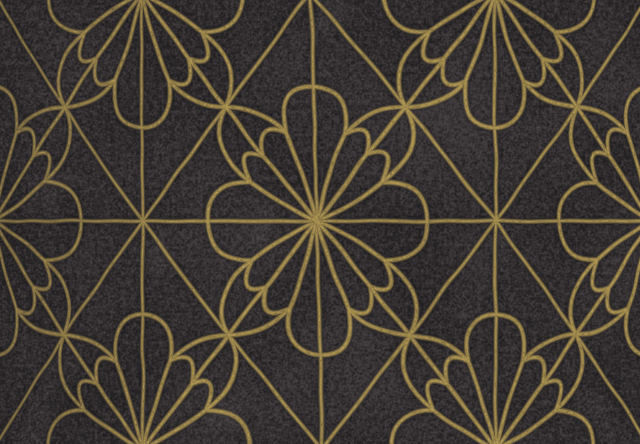
Write a WebGL 1 fragment shader that draws this pattern.

```glsl
precision highp float;
uniform vec2 u_resolution;

vec2 hashGradient(vec2 cell) {
  vec3 h = fract(vec3(cell.xyx) * vec3(0.1031, 0.1030, 0.0973));
  h += dot(h, h.yzx + 33.33);
  return fract((h.xx + h.yz) * h.zy) * 2.0 - 1.0;
}

float gradientNoise(vec2 p) {
  vec2 i = floor(p), f = fract(p);
  vec2 w = f * f * f * (f * (f * 6.0 - 15.0) + 10.0);
  float low = mix(dot(hashGradient(i), f),
                  dot(hashGradient(i + vec2(1, 0)), f - vec2(1, 0)), w.x);
  float high = mix(dot(hashGradient(i + vec2(0, 1)), f - vec2(0, 1)),
                   dot(hashGradient(i + vec2(1, 1)), f - vec2(1, 1)), w.x);
  return mix(low, high, w.y);
}

float cloudNoise(vec2 p) {
  float sum = 0.0, gain = 0.6;
  for (int i = 0; i < 4; i++) {
    sum += gain * gradientNoise(p);
    p = mat2(1.6, 1.2, -1.2, 1.6) * p + 7.3;
    gain *= 0.55;
  }
  return sum;
}

float segment(vec2 p, vec2 a, vec2 b) {
  vec2 ab = b - a;
  return length(p - a - ab * clamp(dot(p - a, ab) / dot(ab, ab), 0.0, 1.0));
}

// Distance to a quadratic curve, walked as short segments
float curve(vec2 p, vec2 a, vec2 control, vec2 b) {
  float d = 1.0;
  vec2 last = a;
  for (int i = 1; i <= 9; i++) {
    float t = float(i) / 9.0;
    vec2 next = mix(mix(a, control, t), mix(control, b, t), t);
    d = min(d, segment(p, last, next));
    last = next;
  }
  return d;
}

// Uneven hand-laid grid: wider in the middle, slightly leaning
vec2 handLaid(vec2 p) {
  float x = p.x;
  p.x = x * (1.0 - 0.03 * x + 0.2 * x * x) + 0.025 * p.y * exp(-12.0 * x * x);
  vec2 wobble = vec2(gradientNoise(p * 11.0), gradientNoise(p * 11.0 + 31.0));
  return p + 0.006 * wobble;
}

// Staggered flowers, folded to one quarter of a flower
float trellis(vec2 p) {
  vec2 cell = vec2(0.41, 0.514);
  vec2 q = abs(mod(p + cell, 2.0 * cell) - cell);
  if (q.x / cell.x + q.y / cell.y > 1.0) q = cell - q;
  vec2 center = vec2(0.0), node = 0.5 * cell;
  vec2 sideJoin = vec2(0.15, 0.088), topJoin = vec2(0.067, 0.198);
  vec2 cusp = node * 0.575;

  // Straight lattice, a little thinner, and the spoke through the petals
  float d = min(q.x, q.y);
  d = min(d, segment(q, vec2(cell.x, 0.0), vec2(0.0, cell.y))) + 0.0008;
  d = min(d, segment(q, center, node));
  // Long side and top petals
  d = min(d, curve(q, center, vec2(0.08, 0.036), sideJoin));
  d = min(d, curve(q, sideJoin, vec2(0.25, 0.09), vec2(0.25, 0.0)));
  d = min(d, curve(q, center, vec2(0.022, 0.09), topJoin));
  d = min(d, curve(q, topJoin, vec2(0.085, 0.3), vec2(0.0, 0.303)));
  // Two scalloped inner petals
  d = min(d, curve(q, sideJoin, vec2(0.19, 0.175), cusp));
  d = min(d, curve(q, cusp, vec2(0.135, 0.23), topJoin));
  // Leaf arcs meeting at the node
  d = min(d, curve(q, sideJoin, vec2(0.255, 0.165), node));
  return min(d, curve(q, topJoin, vec2(0.12, 0.255), node));
}

void main() {
  vec2 uv = gl_FragCoord.xy / u_resolution.y;
  float aspect = u_resolution.x / u_resolution.y;
  float pixel = 1.0 / u_resolution.y;
  vec2 p = uv - vec2(0.495 * aspect, 0.502);

  float pile = gradientNoise(uv * 173.0) + 0.7 * gradientNoise(uv * 81.0 + 9.0);
  float wear = cloudNoise(uv * 3.5 + 2.0);
  float leftFade = 1.0 - smoothstep(0.0, 0.5, uv.x);
  float d = trellis(handLaid(p)) + 0.0022 * pile + 0.0006 * leftFade;

  // Charcoal ground with pile, faded patches and dusty flecks
  float shade = clamp(0.5 + 0.7 * wear + 1.1 * pile - 0.15 * leftFade, 0.0, 1.0);
  vec3 color = mix(vec3(0.142, 0.132, 0.14), vec3(0.258, 0.238, 0.247), shade);
  float dust = smoothstep(0.1, 0.55, cloudNoise(uv * 6.0 + 40.0));
  float fleck = smoothstep(0.35, 0.65, gradientNoise(uv * 110.0 + 60.0));
  color += vec3(0.08, 0.075, 0.07) * (dust * 0.6 + fleck * 0.5);
  color *= 1.0 - 0.18 * exp(-max(d - 0.006, 0.0) * 160.0);

  // Raised yarn with soft flanks, duller toward the left edge
  float light = 0.86 + 0.55 * pile + 0.2 * wear - 0.28 * leftFade;
  vec3 yarn = mix(vec3(0.33, 0.28, 0.2), vec3(0.67, 0.575, 0.315), clamp(light, 0.0, 1.1));
  float cover = 1.0 - smoothstep(0.0012, 0.0072 + 0.5 * pixel, d);
  gl_FragColor = vec4(mix(color, yarn, cover), 1.0);
}
```
